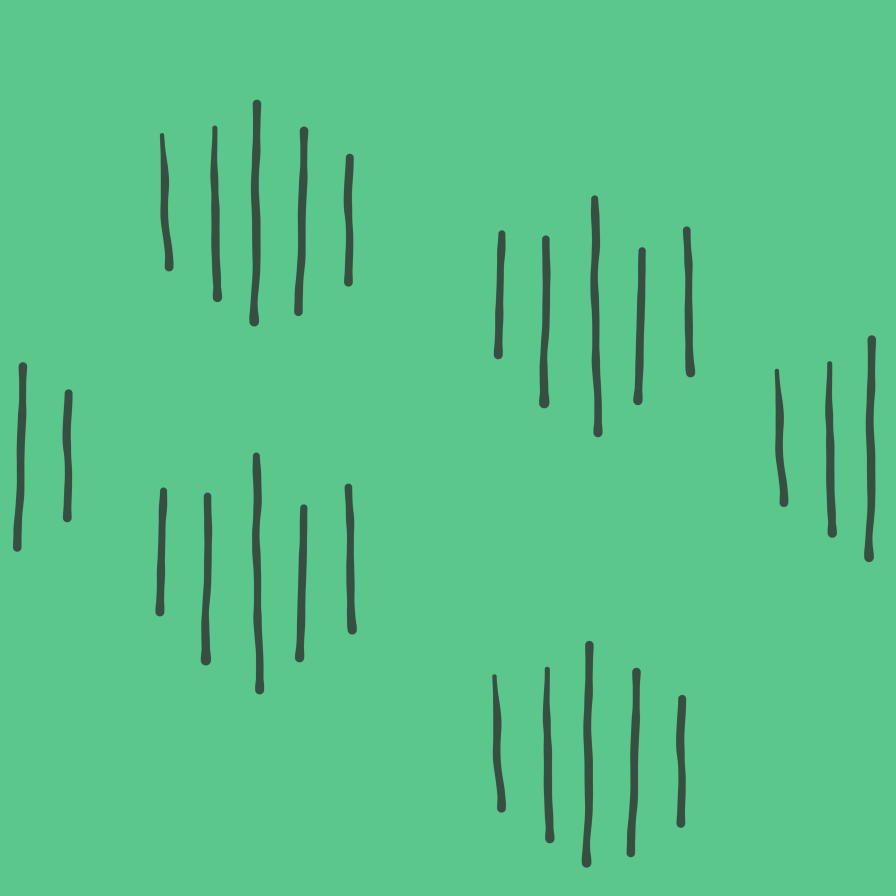
This pattern is drawn by a Shadertoy shader. Its source:

```glsl
// Hand-inked clusters of five upright strokes on flat green, in a tile that wraps at its edges.
// Two clusters (a wide fan and a tall fan) are repeated at scattered centres;
// each stroke is a capsule whose spine and radius waver with one-dimensional noise.

float hash(float n) {
    return fract(sin(n * 127.1) * 43758.5453);
}

float noise(float x) {
    float cell = floor(x), f = fract(x);
    return mix(hash(cell), hash(cell + 1.0), f * f * (3.0 - 2.0 * f));
}

// Signed distance to a wavering stroke; ends.xy is its top, ends.zw its foot
float inkStroke(vec2 p, vec4 ends, float seed, float tip) {
    vec2 axis = ends.zw - ends.xy;
    float t = clamp(dot(p - ends.xy, axis) / dot(axis, axis), 0.0, 1.0);
    float along = t * length(axis);

    vec2 spine = ends.xy + axis * t;
    spine.x += 0.0036 * (noise(along * 22.0 + seed * 17.0) - 0.5);

    float radius = 0.0043 + 0.0009 * (noise(along * 55.0 + seed * 31.0) - 0.5);
    radius *= mix(tip, 1.0, smoothstep(0.0, 0.35, t));
    // Ink pools at the foot
    float toFoot = length(axis) - along;
    radius += (0.0003 + 0.0012 * hash(seed + 5.0)) * (1.0 - smoothstep(0.002, 0.014, toFoot));
    return length(p - spine) - radius;
}

void mainImage(out vec4 fragColor, in vec2 fragCoord) {
    vec2 uv = fragCoord / iResolution.xy;

    // First five strokes: wide fan; last five: tall fan
    vec4 strokes[10] = vec4[10](
        vec4(-0.105, 0.086, -0.099, -0.061),
        vec4(-0.048, 0.094, -0.044, -0.095),
        vec4( 0.000, 0.121, -0.002, -0.122),
        vec4( 0.052, 0.091,  0.047, -0.111),
        vec4( 0.103, 0.061,  0.102, -0.078),
        vec4(-0.104, 0.091, -0.105, -0.044),
        vec4(-0.053, 0.085, -0.055, -0.098),
        vec4( 0.000, 0.130,  0.004, -0.131),
        vec4( 0.055, 0.072,  0.048, -0.095),
        vec4( 0.105, 0.095,  0.108, -0.064));

    // Cluster centres; z selects the fan
    vec3 clusters[5] = vec3[5](
        vec3(0.2865, 0.763, 0.0),
        vec3(0.6575, 0.159, 0.0),
        vec3(0.9727, 0.500, 0.0),
        vec3(0.6628, 0.648, 1.0),
        vec3(0.2852, 0.361, 1.0));

    float d = 1.0;
    for (int c = 0; c < 5; c++) {
        // Nearest wrapped copy of the cluster
        vec2 p = fract(uv - clusters[c].xy + 0.5) - 0.5;
        int first = int(clusters[c].z) * 5;
        for (int i = first; i < first + 5; i++) {
            // The two leftmost strokes of the wide fan start thin
            float tip = i < 2 ? 0.6 : 1.0;
            d = min(d, inkStroke(p, strokes[i], float(i) + 1.0, tip));
        }
    }

    float pixel = 1.0 / min(iResolution.x, iResolution.y);
    float ink = 1.0 - smoothstep(-0.7 * pixel, 0.7 * pixel, d);
    fragColor = vec4(mix(vec3(0.36, 0.78, 0.55), vec3(0.21, 0.31, 0.25), ink), 1.0);
}
```
